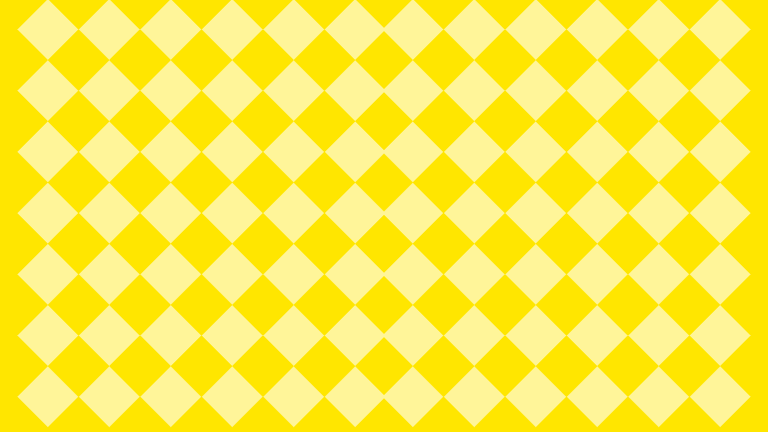
Give the GLSL for this pattern, as a Shadertoy shader.

```glsl
// Offset to the nearest cell centre, with the cell index limited to a range
float cellOffset(float x, float pitch, float first, float last) {
    return x - pitch * clamp(round(x / pitch), first, last);
}

float diamondDistance(vec2 p, float halfDiagonal) {
    return (abs(p.x) + abs(p.y) - halfDiagonal) * 0.7071;
}

void mainImage(out vec4 fragColor, in vec2 fragCoord) {
    vec2 p = (fragCoord - 0.5 * iResolution.xy) / iResolution.y;

    // Two mirrored blocks of six columns, slightly overlapping at the centre; seven rows
    vec2 cell = vec2(cellOffset(abs(p.x) - 0.0667, 0.1423, 0.0, 5.0),
                     cellOffset(p.y - 0.0067, 0.1417, -3.0, 3.0));
    float d = diamondDistance(cell, 0.0704);

    // One-pixel edge smoothing
    float coverage = clamp(0.5 - d * iResolution.y, 0.0, 1.0);
    vec3 yellow = vec3(1.0, 0.9, 0.0);
    vec3 paleYellow = vec3(1.0, 0.96, 0.6);
    fragColor = vec4(mix(yellow, paleYellow, coverage), 1.0);
}
```
